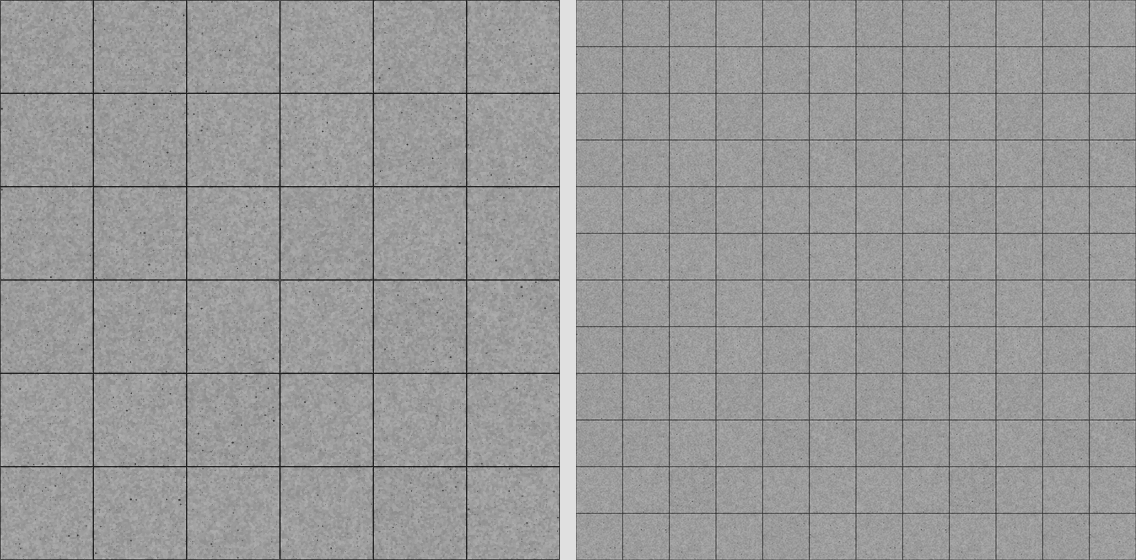
Left, the tile; right, the same tile 2 across and 2 down.
Reproduce this texture procedurally as a three.js fragment shader.

```glsl
varying vec2 vUv;

const float TILES = 6.0;            // repeats across and down
const float JOINT_HALF = 0.00125;   // half width of a joint
const float RIM_WIDTH = 0.0016;     // pale worn edge beside a joint
const float RIM_GAIN = 0.07;
const float TILE_VARIATION = 0.012;
const float GRAIN_CELLS = 264.0;
const float GRAIN_GAIN = 0.10;
const float MOTTLE_CELLS = 90.0;
const float MOTTLE_GAIN = 0.035;
const vec3 STONE = vec3(0.612);
const vec3 JOINT = vec3(0.13);
const vec3 FAINT_SPECK = vec3(0.43);
const vec3 DARK_SPECK = vec3(0.20);
const vec3 PALE_SPECK = vec3(0.72);

vec3 hash3(vec2 cell, float seed) {
  vec3 p = fract(vec3(cell.xyx + seed) * vec3(0.1031, 0.1030, 0.0973));
  p += dot(p, p.yxz + 33.33);
  return fract((p.xxy + p.yzz) * p.zyx);
}

// Softly blended cellular noise, wrapping after the given number of cells
float grainNoise(vec2 uv, float cells, float seed) {
  vec2 p = uv * cells;
  vec2 base = floor(p);
  float total = 0.0;
  float weights = 0.0;
  for (int y = -1; y <= 1; y++) {
    for (int x = -1; x <= 1; x++) {
      vec2 cell = base + vec2(float(x), float(y));
      vec3 rnd = hash3(mod(cell, cells), seed);
      vec2 offset = cell + rnd.xy - p;
      float weight = exp(-7.0 * dot(offset, offset));
      total += weight * rnd.z;
      weights += weight;
    }
  }
  return total / weights;
}

// Coverage of sparse round specks, at most one per cell
float specks(vec2 uv, float cells, float density, float radius, float seed, float px) {
  vec2 p = uv * cells;
  vec2 cell = mod(floor(p), cells);
  vec3 rnd = hash3(cell, seed);
  vec3 look = hash3(cell, seed + 57.0);
  float size = radius * mix(0.55, 1.0, look.x);
  float margin = min(0.45, radius * cells + 0.1);
  vec2 center = mix(vec2(margin), vec2(1.0 - margin), rnd.xy);
  vec2 offset = (fract(p) - center) / cells;
  offset.x *= mix(0.8, 1.25, look.y);
  float dist = length(offset);
  float strength = mix(0.35, 1.0, look.z);
  return step(rnd.z, density) * strength * clamp((size - dist) / px + 0.5, 0.0, 1.0);
}

void main() {
  vec2 uv = fract(vUv);
  float px = max(fwidth(vUv.x), fwidth(vUv.y));

  // Stone with fine grain and a small tone shift per tile
  vec2 tile = mod(floor(uv * TILES), TILES);
  float grain = grainNoise(uv, GRAIN_CELLS, 3.0) - 0.5;
  float mottle = grainNoise(uv, MOTTLE_CELLS, 19.0) - 0.5;
  vec3 color = STONE + grain * GRAIN_GAIN + mottle * MOTTLE_GAIN;
  color += (hash3(tile, 7.0).x - 0.5) * TILE_VARIATION;

  // Mineral specks
  color = mix(color, PALE_SPECK, 0.7 * specks(uv, 210.0, 0.05, 0.0012, 31.0, px));
  color = mix(color, FAINT_SPECK, specks(uv, 228.0, 0.075, 0.0013, 43.0, px));
  color = mix(color, DARK_SPECK, specks(uv, 126.0, 0.022, 0.0017, 71.0, px));

  // Worn rims and dark joints
  vec2 fromJoint = (0.5 - abs(fract(uv * TILES) - 0.5)) / TILES;
  float edge = min(fromJoint.x, fromJoint.y);
  float rim = clamp((JOINT_HALF + RIM_WIDTH - edge) / px + 0.5, 0.0, 1.0);
  color += rim * RIM_GAIN * clamp(0.5 + 2.0 * mottle + grain, 0.0, 1.0);
  float joint = clamp((JOINT_HALF - edge) / px + 0.5, 0.0, 1.0);
  color = mix(color, JOINT + 0.06 * grain, joint);

  gl_FragColor = vec4(color, 1.0);
}
```
